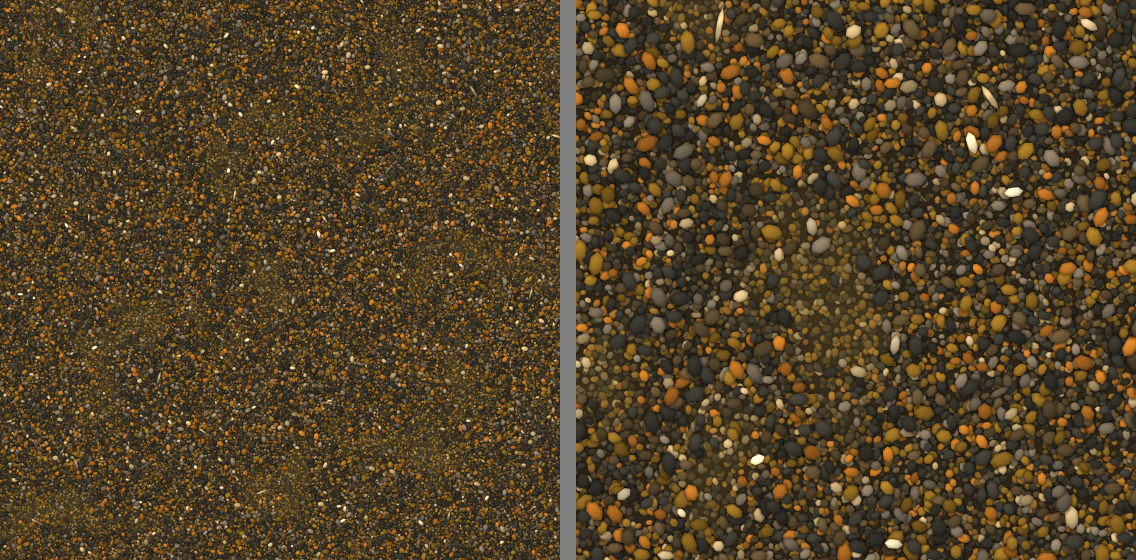
Left: the whole. Right: its middle third, enlarged.
Give the GLSL for this texture, as a Shadertoy shader.

```glsl
// Coarse sandy soil: angular mineral grains piled in layers, fine to coarse,
// with silty patches from layered sines, thin splinters and pale chips on top.
// Every layer is a jittered grid of small stretched hexagons with soft shadows.

const vec3 GAP      = vec3(0.13, 0.11, 0.08);
const vec3 CHARCOAL = vec3(0.20, 0.19, 0.16);
const vec3 UMBER    = vec3(0.31, 0.25, 0.16);
const vec3 OCHRE    = vec3(0.48, 0.35, 0.11);
const vec3 RUST     = vec3(0.61, 0.37, 0.12);
const vec3 STONE    = vec3(0.43, 0.38, 0.31);
const vec3 TAN      = vec3(0.67, 0.57, 0.40);
const vec3 IVORY    = vec3(0.88, 0.82, 0.67);
const vec3 SILT     = vec3(0.40, 0.32, 0.16);

const float FINE_CELLS = 235.0;      // grid cells across the canvas
const float MEDIUM_CELLS = 155.0;
const float COARSE_CELLS = 105.0;
const float CHIP_CELLS = 42.0;
const float SPLINTER_CELLS = 17.0;
const float SHADOW = 0.62;           // brightness right beside a grain
const float EXPOSURE = 1.10;
const vec2 LIGHT = vec2(-0.5, 0.8);

const int MINERAL = 0;
const int CHIP = 1;
const int SPLINTER = 2;

vec4 hash4(vec2 p) {
    vec4 q = fract(p.xyxy * vec4(0.1031, 0.1030, 0.0973, 0.1099));
    q += dot(q, q.wzxy + 33.33);
    return fract((q.xxyz + q.yzzw) * q.zywx);
}

// Patches of silt, 0 to 1, from rotated and warped sines
float siltMask(vec2 p) {
    float sum = 0.0, amp = 1.0;
    p *= 9.0;
    for (int i = 0; i < 5; i++) {
        p = mat2(0.8, 0.6, -0.6, 0.8) * p * 1.6 + 1.7;
        sum += amp * sin(p.x + 1.3 * sin(p.y));
        amp *= 0.7;
    }
    return smoothstep(0.4, 2.1, sum);
}

vec3 mineralColour(float h) {
    if (h < 0.34) return CHARCOAL;
    if (h < 0.53) return UMBER;
    if (h < 0.74) return OCHRE;
    if (h < 0.85) return RUST;
    if (h < 0.96) return STONE;
    return TAN;
}

vec3 grainColour(int kind, float h) {
    if (kind == CHIP) return mix(TAN, IVORY, h);
    if (kind == SPLINTER) return h < 0.75 ? STONE * 0.85 : TAN;
    return mineralColour(h);
}

// Paint one scattered layer over col; radius is in cells, aspect is the longest stretch
void paintLayer(inout vec3 col, vec2 uv, float cells, float cover,
                float radius, float aspect, int kind, float pixel) {
    vec2 p = uv * cells;
    for (int j = -1; j <= 1; j++)
    for (int i = -1; i <= 1; i++) {
        vec2 cell = floor(p) + vec2(i, j);
        vec4 a = hash4(cell + cells);
        if (a.w > cover) continue;
        if (kind == MINERAL && cells > 0.0 && cover < 1.0 &&
            a.w > cover * (1.0 - 0.85 * siltMask((cell + 0.5) / cells))) continue;
        vec4 b = hash4(cell + cells * 2.0 + 71.0);

        // Turned and stretched hexagon, slightly rounded
        vec2 offset = p - cell - a.xy;
        float angle = 6.2832 * a.z, r = radius * mix(0.7, 1.2, b.x);
        float c = cos(angle), s = sin(angle);
        vec2 q = mat2(c, -s, s, c) * offset / r;
        q.x /= mix(mix(1.0, aspect, 0.15), aspect, b.y);
        vec2 m = abs(q);
        float hexagon = max(m.x * 0.87 + m.y * 0.5, m.y);
        float d = mix(hexagon, length(q), 0.3) - 1.0;

        // Contact shadow, then the lit grain
        float soft = 0.6 * pixel * cells / r;
        col *= mix(SHADOW, 1.0, smoothstep(-0.1, 0.5, d));
        vec3 tone = grainColour(kind, b.z) * mix(0.78, 1.22, b.w);
        tone *= 1.0 + 0.16 * clamp(dot(offset / r, LIGHT), -1.0, 1.0);
        tone *= mix(1.05, 0.82, smoothstep(-0.5, 0.0, d));
        col = mix(col, tone, 1.0 - smoothstep(-soft, soft, d));
    }
}

vec3 soil(vec2 uv, float pixel) {
    vec3 col = GAP;
    paintLayer(col, uv, FINE_CELLS, 1.0, 0.46, 1.5, MINERAL, pixel);
    col = mix(col, SILT * (0.55 + 1.6 * col.g), 0.2 + 0.4 * siltMask(uv));
    paintLayer(col, uv, MEDIUM_CELLS, 0.58, 0.40, 1.6, MINERAL, pixel);
    paintLayer(col, uv, COARSE_CELLS, 0.42, 0.37, 1.7, MINERAL, pixel);
    paintLayer(col, uv, SPLINTER_CELLS, 0.22, 0.034, 7.0, SPLINTER, pixel);
    paintLayer(col, uv, CHIP_CELLS, 0.07, 0.11, 2.2, CHIP, pixel);
    return col * EXPOSURE;
}

void mainImage(out vec4 fragColor, in vec2 fragCoord) {
    // Four samples per pixel keep the small grains clean
    float pixel = 1.0 / iResolution.y;
    vec3 sum = vec3(0.0);
    for (int k = 0; k < 4; k++) {
        vec2 shift = vec2(k % 2, k / 2) * 0.5 - 0.25;
        sum += soil((fragCoord + shift) * pixel, pixel * 0.5);
    }
    fragColor = vec4(sum * 0.25, 1.0);
}
```
